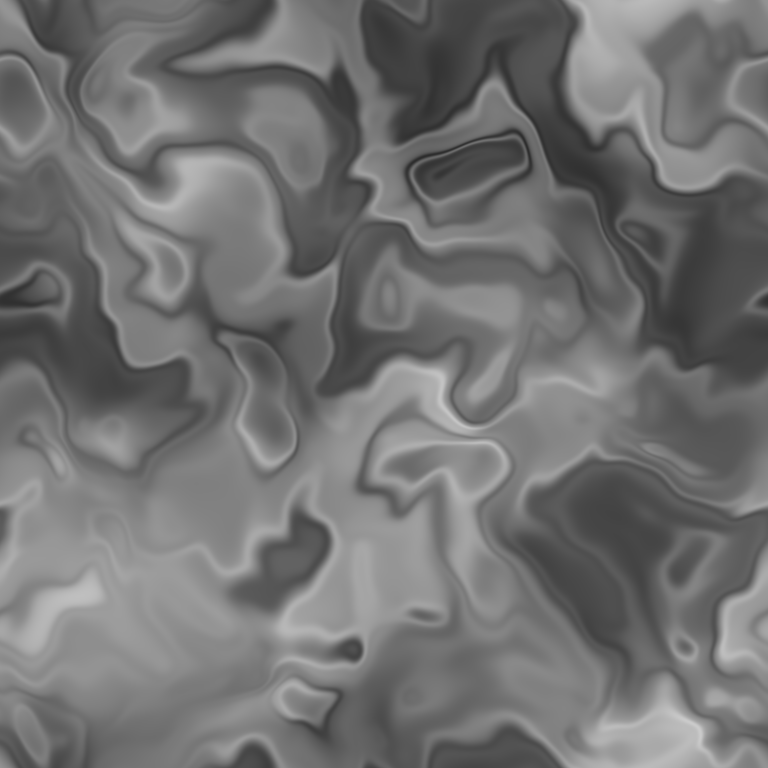
Give the GLSL for this texture, as a WebGL 1 fragment shader.

```glsl
precision highp float;
// Grey marbled smoke: soft plateaus bounded by fine light and dark contour lines.
// A warped, wrapping gradient noise forms a height field; layered sines and
// narrow periodic pulses turn that height into tone, so lines follow its contours.

uniform vec2 u_resolution;

#define MEAN_TONE 0.448
#define CONTRAST 1.04
#define WARP 0.105
#define HEIGHT_CELLS 4.0
#define BROAD_CELLS 3.0
#define BROAD_TONE 0.27
#define BAND_TONE 0.04
#define LINE_RATE 2.4
#define LINE_SHARPNESS 4.0
#define LINE_TONE 0.13

const float TAU = 6.2831853;

float hash(vec2 cell, float seed) {
  vec3 p = fract(vec3(cell.xyx + seed * 7.31) * vec3(0.1031, 0.1030, 0.0973));
  p += dot(p, p.yzx + 33.33);
  return fract((p.x + p.y) * p.z);
}

// Slope contribution of one lattice corner; the lattice wraps after "cells".
float corner(vec2 cell, vec2 offset, float cells, float seed) {
  float angle = TAU * hash(mod(cell, cells), seed);
  return dot(vec2(cos(angle), sin(angle)), offset);
}

// Gradient noise with quintic blending, about -0.7 to 0.7.
float noise(vec2 uv, float cells, float seed) {
  vec2 p = uv * cells;
  vec2 i = floor(p);
  vec2 f = p - i;
  vec2 s = f * f * f * (f * (f * 6.0 - 15.0) + 10.0);
  vec2 e = vec2(1.0, 0.0);
  float low = mix(corner(i, f, cells, seed),
                  corner(i + e.xy, f - e.xy, cells, seed), s.x);
  float high = mix(corner(i + e.yx, f - e.yx, cells, seed),
                   corner(i + e.xx, f - e.xx, cells, seed), s.x);
  return mix(low, high, s.y);
}

// Octaves double in frequency and fade by "gain".
float layers(vec2 uv, float cells, float gain, float seed) {
  float sum = 0.0;
  float weight = 1.0;
  for (int k = 0; k < 3; k++) {
    sum += weight * noise(uv, cells, seed + float(k));
    cells *= 2.0;
    weight *= gain;
  }
  return sum;
}

// Narrow smooth peak once per unit of x.
float pulse(float x) {
  return exp(LINE_SHARPNESS * (cos(TAU * x) - 1.0));
}

void main() {
  vec2 uv = gl_FragCoord.xy / u_resolution;

  // Warp: pinches some contours together and spreads others into plateaus.
  vec2 bend = vec2(layers(uv, 4.0, 0.42, 11.0), layers(uv, 4.0, 0.42, 23.0));
  vec2 q = uv + WARP * bend;

  float height = layers(q, HEIGHT_CELLS, 0.47, 37.0);
  float broad = layers(q, BROAD_CELLS, 0.4, 51.0);
  float drift = layers(q, BROAD_CELLS, 0.4, 67.0);

  // Broad light and shade.
  float tone = BROAD_TONE * broad + BAND_TONE * sin(TAU * (q.y - 0.05));

  // Soft steps along the height.
  tone += 0.08 * sin(TAU * (0.9 * height + 0.7 * drift));
  tone += 0.04 * sin(TAU * (2.1 * height - 0.8 * drift + 0.3));

  // Fine paired lines, stronger in some regions than in others.
  float phase = LINE_RATE * height + 0.6 * drift;
  float strength = LINE_TONE * clamp(0.75 + 1.2 * drift, 0.2, 1.3);
  tone += strength * (pulse(phase) - pulse(phase + 0.27 + 0.4 * broad));

  float grey = clamp(MEAN_TONE + CONTRAST * tone, 0.1, 0.85);
  gl_FragColor = vec4(vec3(grey), 1.0);
}
```
